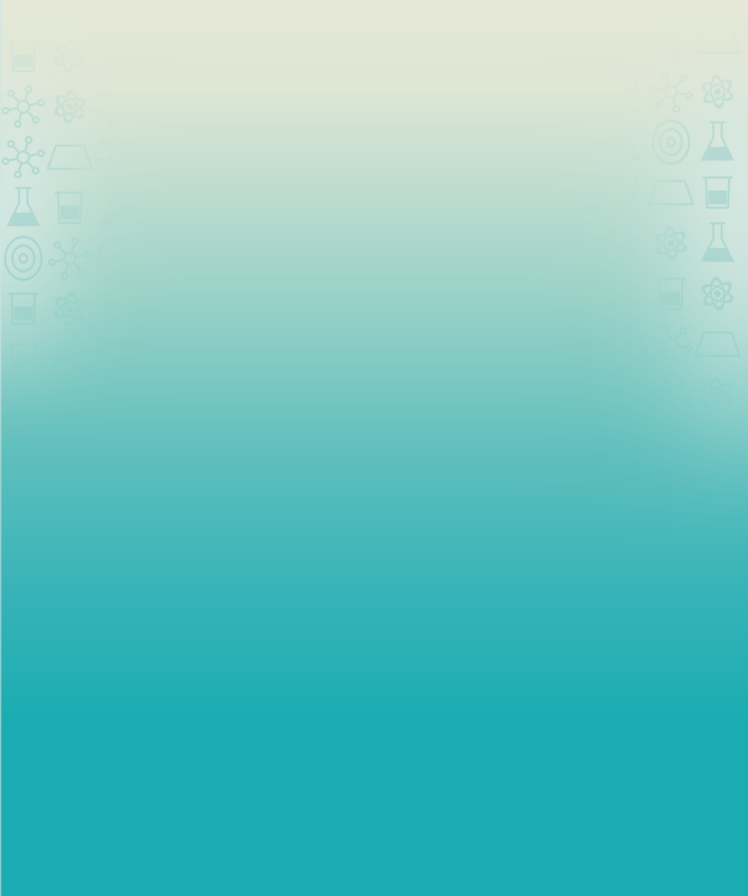
Reproduce this background procedurally as a Shadertoy shader.

```glsl
// A cream-to-teal vertical gradient with pale glows on both side edges.
// Faint science doodles sit in a grid along those edges: each cell picks an
// icon built from line and ellipse distances, and fades toward the centre.

float segment(vec2 p, vec2 a, vec2 b) {
    vec2 ab = b - a;
    return length(p - a - ab * clamp(dot(p - a, ab) / dot(ab, ab), 0.0, 1.0));
}

float ramp(float a, float b, float x) {
    return clamp((x - a) / (b - a), 0.0, 1.0);
}

// Vertical colour ramp, t = 0 at the top
vec3 backdrop(float t) {
    vec3 c = mix(vec3(0.90, 0.91, 0.84), vec3(0.87, 0.90, 0.83), ramp(0.0, 0.10, t));
    c = mix(c, vec3(0.78, 0.875, 0.82), ramp(0.10, 0.18, t));
    c = mix(c, vec3(0.60, 0.82, 0.78), ramp(0.18, 0.333, t));
    c = mix(c, vec3(0.38, 0.75, 0.74), ramp(0.333, 0.50, t));
    c = mix(c, vec3(0.21, 0.70, 0.72), ramp(0.50, 0.667, t));
    return mix(c, vec3(0.10, 0.675, 0.695), ramp(0.667, 0.81, t));
}

float flask(vec2 q) {
    q.x = abs(q.x);
    float d = min(segment(q, vec2(0.18, 0.85), vec2(0.18, 0.2)),
                  segment(q, vec2(0.18, 0.2), vec2(0.65, -0.75)));
    d = min(d, segment(q, vec2(0.65, -0.75), vec2(0.0, -0.75)));
    d = min(d, segment(q, vec2(0.3, 0.85), vec2(0.0, 0.85)));
    float liquid = max(max(q.y + 0.25, -0.75 - q.y), q.x - 0.28 + 0.49 * q.y);
    return min(d, liquid);
}

float beaker(vec2 q) {
    q.x = abs(q.x);
    float d = min(segment(q, vec2(0.5, 0.65), vec2(0.45, -0.65)),
                  segment(q, vec2(0.45, -0.65), vec2(0.0, -0.65)));
    d = min(d, segment(q, vec2(0.6, 0.65), vec2(0.0, 0.65)));
    return min(d, max(q.x - 0.35, abs(q.y + 0.2) - 0.25));
}

float stand(vec2 q) {
    q.x = abs(q.x);
    float d = min(segment(q, vec2(0.0, 0.5), vec2(0.6, 0.5)),
                  segment(q, vec2(0.6, 0.5), vec2(0.95, -0.5)));
    return min(d, segment(q, vec2(0.0, -0.5), vec2(0.95, -0.5)));
}

// Three crossed orbits
float atom(vec2 q) {
    float d = length(q) - 0.1;
    for (int i = 0; i < 3; i++) {
        float a = 0.4 + 1.0472 * float(i);
        vec2 r = mat2(cos(a), -sin(a), sin(a), cos(a)) * q;
        d = min(d, abs(length(r * vec2(1.0, 2.4)) - 0.65) * 0.55);
    }
    return d;
}

// Six spokes with a node at each tip
float molecule(vec2 q) {
    float a = mod(atan(q.y, q.x) + 0.3, 1.0472) - 0.5236;
    vec2 r = length(q) * vec2(cos(a), sin(a));
    float d = min(segment(r, vec2(0.25, 0.0), vec2(0.65, 0.0)),
                  abs(length(r - vec2(0.78, 0.0)) - 0.12));
    return min(d, abs(length(q) - 0.25));
}

float rings(vec2 q) {
    float r = length(q * vec2(1.0, 0.85));
    return max(abs(fract(r * 3.2) - 0.5) / 3.2, r - 0.9);
}

float icon(int kind, vec2 q) {
    if (kind == 0) return stand(q);
    if (kind == 1) return atom(q);
    if (kind == 2) return flask(q);
    if (kind == 3) return beaker(q);
    if (kind == 4) return molecule(q);
    return rings(q);
}

void mainImage(out vec4 fragColor, in vec2 fragCoord) {
    vec2 p = fragCoord / iResolution.y;
    float width = iResolution.x / iResolution.y;
    bool right = p.x > 0.5 * width;
    float edge = right ? width - p.x : p.x;
    float t = 1.0 - p.y;
    vec3 color = backdrop(t);

    // Pale glow hugging each side
    float reach = right ? 0.10 : 0.085;
    float rise = smoothstep(0.0, 0.20, t);
    float fall = 1.0 - smoothstep(0.22, right ? 0.62 : 0.50, t);
    float glow = exp(-edge * edge / (reach * reach)) * rise * fall;
    color = mix(color, vec3(0.86, 0.92, 0.90), 0.75 * glow);

    // Icon grid: two column patterns per side, repeating every six rows
    const int kinds[24] = int[24](3, 4, 4, 2, 5, 3,  1, 1, 0, 3, 4, 1,
                                  0, 1, 2, 3, 2, 1,  4, 4, 5, 0, 1, 3);
    vec2 cell = vec2(0.052, 0.0564);
    vec2 g = vec2(edge - (right ? 0.008 : 0.0), t - (right ? 0.0176 : 0.0345)) / cell;
    vec2 id = max(floor(g), 0.0);
    vec2 q = (g - id - 0.5) * cell * vec2(1.0, -1.0) / 0.026;
    int kind = kinds[(right ? 12 : 0) + 6 * int(mod(id.x, 2.0)) + int(mod(id.y, 6.0))];
    float soft = 1.0 / (iResolution.y * 0.026);
    float ink = 1.0 - smoothstep(-soft, soft, icon(kind, q) - 0.045);
    float fade = (1.0 - smoothstep(0.02, 0.15, edge)) * smoothstep(0.01, 0.18, t)
               * (1.0 - smoothstep(0.30, right ? 0.54 : 0.45, t));
    color = mix(color, vec3(0.48, 0.76, 0.74), 0.38 * ink * fade);

    // Hairline of light on the left border
    float hairline = 1.0 - smoothstep(0.0005, 0.0025, p.x);
    color = mix(color, vec3(0.80, 0.90, 0.89), 0.6 * hairline);
    fragColor = vec4(color, 1.0);
}
```
